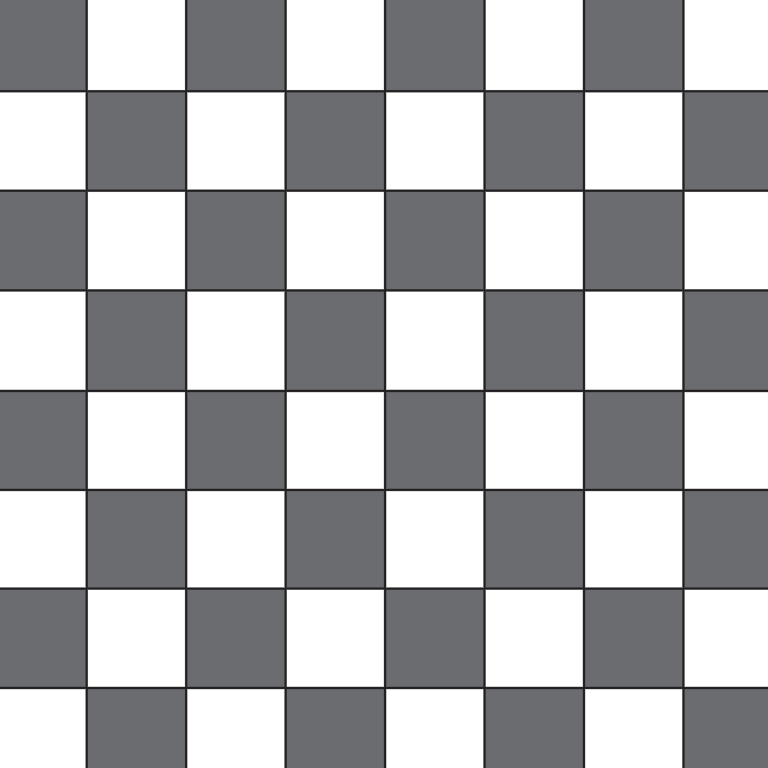
Write a three.js fragment shader that draws this pattern.

```glsl
// Checkerboard of grey and white squares divided by thin dark rules.
// The canvas is scaled to grid cells, cell parity picks the fill, and the
// distance to the nearest grid line draws the rules.

varying vec2 vUv;

const vec3 WHITE = vec3(1.0);
const vec3 GREY = vec3(0.42, 0.425, 0.44);
const vec3 INK = vec3(0.13, 0.12, 0.125);

const float PITCH = 0.1295;                 // side of one square
const vec2 ORIGIN = vec2(0.1129, 0.1042);   // lowest left crossing of rules
const float LINE_WIDTH = 0.003;
const float SOFTNESS = 0.001;

// Slight downward sag of the rules near one height, in canvas units.
float rowSag(float row) {
  float d = row - 2.7;
  return 0.0019 * exp(-d * d);
}

// Grid coordinates: whole numbers fall on the rules.
vec2 toGrid(vec2 p) {
  vec2 g = (p - ORIGIN) / PITCH;
  g.y += rowSag(g.y) / PITCH;
  return g;
}

// 0 or 1, alternating between neighbouring cells.
float checker(vec2 grid) {
  vec2 cell = floor(grid);
  return mod(cell.x + cell.y, 2.0);
}

// Distance to the nearest rule, in canvas units.
float ruleDistance(vec2 grid, float pitch) {
  vec2 d = abs(fract(grid + 0.5) - 0.5) * pitch;
  return min(d.x, d.y);
}

// Smooth coverage of a stroke of the given width.
float stroke(float dist, float width, float softness) {
  float halfWidth = 0.5 * width;
  return 1.0 - smoothstep(halfWidth - softness, halfWidth + softness, dist);
}

void main() {
  vec2 grid = toGrid(vUv);
  vec3 color = mix(WHITE, GREY, checker(grid));
  float rule = stroke(ruleDistance(grid, PITCH), LINE_WIDTH, SOFTNESS);
  gl_FragColor = vec4(mix(color, INK, rule), 1.0);
}
```
